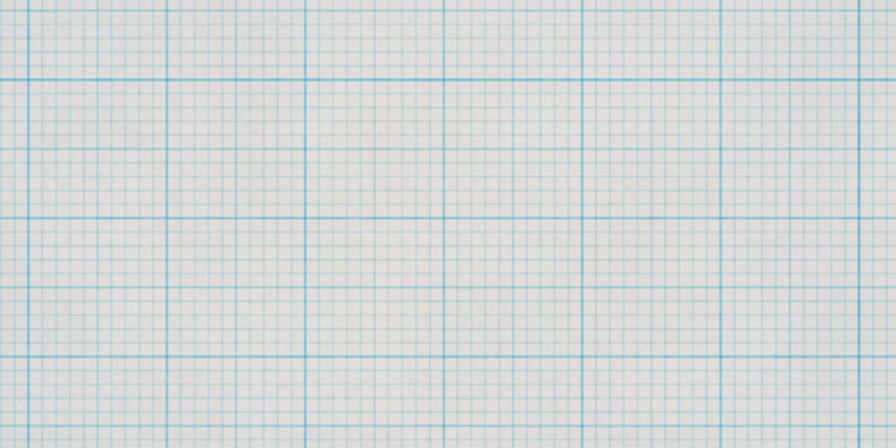
A Shadertoy shader for this pattern:

```glsl
// Pale blue millimetre graph paper with uneven ink and a faint paper grain.

float hash(vec2 p) {
    return fract(sin(dot(p, vec2(127.1, 311.7))) * 43758.5453);
}

float noise(vec2 p) {
    vec2 cell = floor(p), f = fract(p);
    f = f * f * (3.0 - 2.0 * f);
    return mix(mix(hash(cell), hash(cell + vec2(1, 0)), f.x),
               mix(hash(cell + vec2(0, 1)), hash(cell + vec2(1, 1)), f.x), f.y);
}

// Soft coverage of a line of the given width at distance d
float stroke(float d, float width, float blur) {
    return min(clamp((0.5 * width - abs(d)) / blur + 0.5, 0.0, 1.0), width / blur);
}

// Ink of one family of parallel rules: across is normal to them, along follows them
float rules(float across, float along, float midInk, float majorInk, float seed, float blur) {
    float pitch = 0.0309;
    float index = floor(across / pitch + 0.5);
    float d = across - index * pitch;

    // Every fifth rule is heavier, every tenth heavier still
    float width = 0.0050, ink = 0.27;
    if (mod(index, 10.0) == 0.0) {
        width = 0.0062;
        ink = majorInk;
    } else if (mod(index, 5.0) == 0.0) {
        width = 0.0054;
        ink = midInk;
    }

    // Print strength differs from rule to rule and along each rule
    ink *= 0.86 + 0.28 * hash(vec2(index, seed));
    ink *= 0.84 + 0.32 * noise(vec2(along * 45.0, index * 7.3 + seed));
    return ink * stroke(d, width, blur);
}

void mainImage(out vec4 fragColor, in vec2 fragCoord) {
    vec2 p = fragCoord / iResolution.y;
    float aspect = iResolution.x / iResolution.y;
    float blur = max(1.0 / iResolution.y, 0.0035);
    vec2 fromCentre = (p - vec2(0.5 * aspect, 0.5)) / vec2(0.5 * aspect, 0.5);

    // Warm paper, cooler and darker towards the edges
    float edge = dot(fromCentre * fromCentre, vec2(0.6, 0.4));
    vec3 paper = mix(vec3(0.885, 0.867, 0.852), vec3(0.855, 0.857, 0.850), edge);
    paper += 0.012 * (noise(p * 7.0) - 0.5);
    paper += 0.022 * (noise(p * 170.0) - 0.5);

    // Upright rules print darker near the sides
    float uprightInk = mix(0.72, 0.95, smoothstep(0.45, 0.8, abs(fromCentre.x)));
    float upright = rules(p.x - 0.0635, p.y, 0.40, uprightInk, 3.0, blur);
    float level = rules(p.y - 0.2040, p.x, 0.58, 0.82, 19.0, blur);

    // Translucent cyan ink, deeper where rules cross
    vec3 tint = vec3(0.57, 0.86, 0.965);
    vec3 color = paper * mix(vec3(1), tint, upright) * mix(vec3(1), tint, level);
    fragColor = vec4(color, 1.0);
}
```
